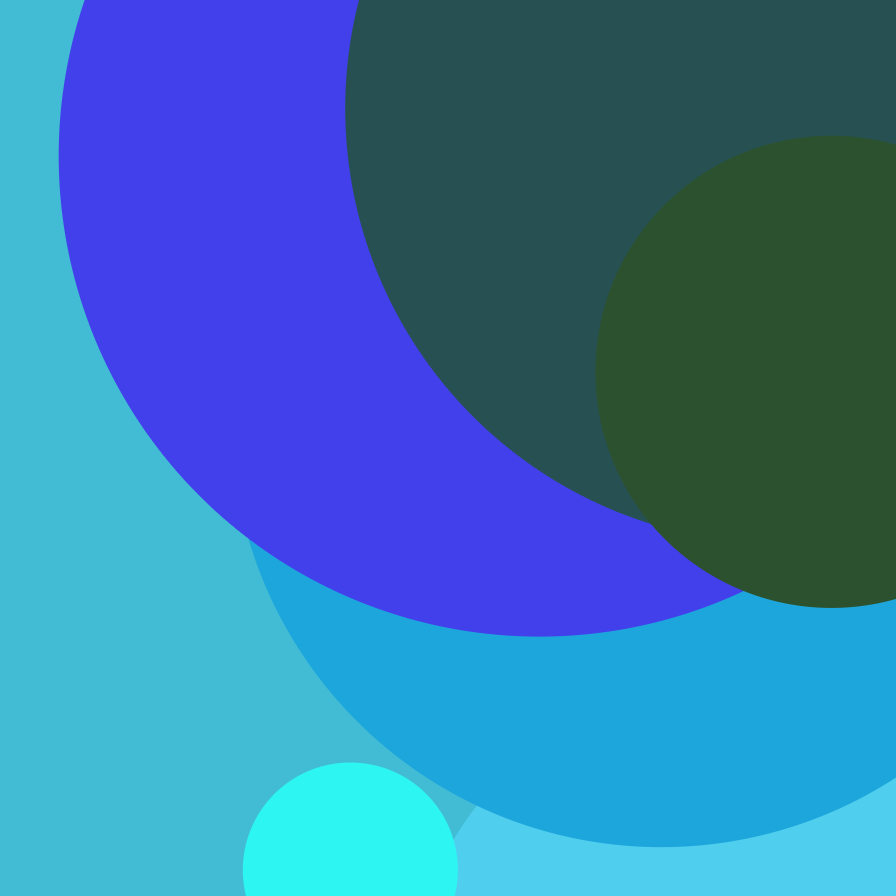
Reproduce this background procedurally as a Shadertoy shader.

```glsl
// Flat overlapping discs on a turquoise field, cropped by the canvas.
// Each disc is a signed distance turned into an antialiased mask,
// and the discs are painted from back to front.

// Paints one disc over the colour below it, softened across one pixel.
vec3 paintDisc(vec3 below, vec2 point, vec2 center, float radius, vec3 tint) {
    float pixel = 1.0 / iResolution.y;
    float distanceToEdge = length(point - center) - radius;
    float coverage = clamp(0.5 - distanceToEdge / pixel, 0.0, 1.0);
    return mix(below, tint, coverage);
}

void mainImage(out vec4 fragColor, in vec2 fragCoord) {
    vec2 point = fragCoord / iResolution.y;

    // Turquoise field
    vec3 color = vec3(0.255, 0.737, 0.831);

    // Sky and azure discs at the bottom
    color = paintDisc(color, point, vec2(0.841, -0.139), 0.391, vec3(0.314, 0.808, 0.933));
    color = paintDisc(color, point, vec2(0.738, 0.535), 0.4805, vec3(0.114, 0.651, 0.863));

    // Large indigo disc, with dark teal and forest green inside it
    color = paintDisc(color, point, vec2(0.602, 0.826), 0.5365, vec3(0.255, 0.251, 0.922));
    color = paintDisc(color, point, vec2(0.871, 0.879), 0.4857, vec3(0.153, 0.314, 0.322));
    color = paintDisc(color, point, vec2(0.928, 0.585), 0.2635, vec3(0.173, 0.318, 0.180));

    // Small bright cyan disc in front
    color = paintDisc(color, point, vec2(0.391, 0.029), 0.120, vec3(0.176, 0.961, 0.949));

    fragColor = vec4(color, 1.0);
}
```
